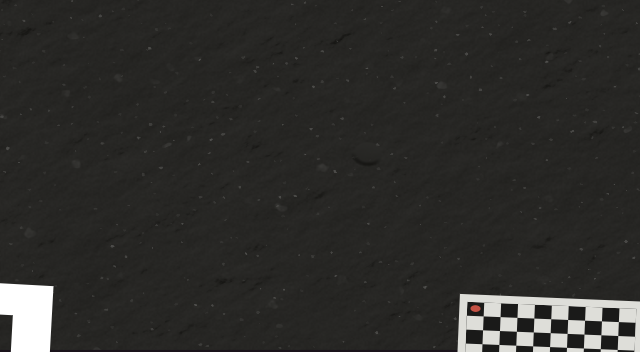
Write a Shadertoy shader that draws this texture.

```glsl
// Dark, low-contrast soil with shadowed crumbs, pale grit and one round stone.
// Relief comes from differenced fractal noise; grit is scattered over jittered
// grids; a white frame corner and a checkered board are tilted distance shapes.
#define SOIL_COLOR vec3(0.149, 0.147, 0.138)
#define BOARD_COLOR vec3(0.87, 0.87, 0.85)
#define INK_COLOR vec3(0.10, 0.10, 0.098)
#define DOT_COLOR vec3(0.77, 0.32, 0.27)
#define RELIEF_SCALE 15.0
#define RELIEF_GAIN 0.075
#define CRACK_DEPTH 0.055
#define GRIT_GAIN 0.15
#define PEBBLE_GAIN 0.055
#define STONE_CENTER vec2(1.045, 0.564)
#define BOARD_CORNER vec2(1.3066, 0.165)
#define FRAME_CORNER vec2(0.152, 0.187)

float hash(vec2 p) {
    vec3 q = fract(vec3(p.xyx) * 0.1031);
    q += dot(q, q.yzx + 33.33);
    return fract((q.x + q.y) * q.z);
}

float noise(vec2 p) {
    vec2 i = floor(p), f = fract(p);
    f = f * f * (3.0 - 2.0 * f);
    return mix(mix(hash(i), hash(i + vec2(1, 0)), f.x),
               mix(hash(i + vec2(0, 1)), hash(i + vec2(1, 1)), f.x), f.y);
}

float fbm(vec2 p) {
    float sum = 0.0, amp = 0.5;
    for (int i = 0; i < 5; i++) {
        sum += amp * noise(p);
        p = mat2(0.8, 0.6, -0.6, 0.8) * p * 2.03 + 7.3;
        amp *= 0.53;
    }
    return sum;
}

// Height field stretched along a gently rising diagonal.
float relief(vec2 p) {
    vec2 q = mat2(0.9, -0.43, 0.43, 0.9) * p;
    return fbm(q * vec2(0.75, 1.3) * RELIEF_SCALE + 20.0);
}

// Irregular flecks, one at most per grid cell, with random size and strength.
float flecks(vec2 p, float cell, float radius, float share, float seed) {
    vec2 warped = p + radius * 0.8 * (vec2(noise(p / radius), noise(p / radius + 31.0)) - 0.5);
    vec2 base = floor(warped / cell);
    float sum = 0.0;
    for (int y = -1; y <= 1; y++)
    for (int x = -1; x <= 1; x++) {
        vec2 id = base + vec2(x, y) + seed;
        vec2 center = (id - seed + vec2(hash(id), hash(id + 57.0))) * cell;
        float size = radius * mix(0.45, 1.0, hash(id + 113.0));
        float dist = length((warped - center) * vec2(0.85, 1.15)) / size;
        float strength = mix(0.25, 1.0, pow(hash(id + 171.0), 2.0));
        sum += step(hash(id + 229.0), share) * strength * smoothstep(1.15, 0.5, dist);
    }
    return sum;
}

vec3 soil(vec2 p) {
    float slope = relief(p) - relief(p + vec2(-0.004, 0.007));
    float patches = smoothstep(0.38, 0.68, noise(p * 9.0 + 4.0));
    float value = RELIEF_GAIN * slope + 0.012 * (noise(p * 210.0) - 0.5);
    value += 0.012 * (fbm(p * 4.0) - 0.5);
    value -= CRACK_DEPTH * patches * smoothstep(0.07, 0.25, -slope);
    value += GRIT_GAIN * flecks(p, 0.042, 0.0052, 0.42, 11.0);
    value += PEBBLE_GAIN * flecks(p, 0.13, 0.016, 0.45, 71.0) * (0.5 + noise(p * 110.0));
    // Half-buried stone with a soft crown and a dark lower rim.
    vec2 s = (p - STONE_CENTER) / vec2(0.041, 0.032);
    float body = smoothstep(1.08, 0.9, length(s));
    float rim = smoothstep(0.65, 0.95, length(s)) * smoothstep(1.25, 1.0, length(s));
    value = mix(value, 0.005 + 0.014 * s.y + 0.3 * value, body);
    value -= 0.05 * rim * smoothstep(0.1, 0.9, -s.y - 0.3 * s.x);
    return SOIL_COLOR + value;
}

// Coordinates right and down from a corner, for a slightly clockwise tilt.
vec2 tilted(vec2 p, vec2 corner, float tilt) {
    vec2 d = (p - corner) * vec2(1, -1);
    return vec2(d.x + tilt * d.y, d.y - tilt * d.x);
}

float cover(float inside, float pixel) {
    return clamp(inside / pixel + 0.5, 0.0, 1.0);
}

void mainImage(out vec4 fragColor, in vec2 fragCoord) {
    float pixel = 1.0 / iResolution.y;
    vec2 p = fragCoord * pixel;
    vec3 ground = soil(p);
    vec3 color = mix(ground, vec3(0.10, 0.075, 0.105), cover(0.006 - p.y, pixel));

    // White frame corner with a soil-dark opening.
    vec2 f = tilted(p, FRAME_CORNER, 0.055);
    float opening = cover(min(-0.111 - f.x, f.y - 0.089), pixel);
    color = mix(color, vec3(1), cover(min(-f.x, f.y), pixel) * (1.0 - opening));

    // Checkered board: the product of two clipped triangle waves.
    vec2 b = tilted(p, BOARD_CORNER, 0.042);
    vec2 size = vec2(0.0481, 0.0396);
    vec2 cell = (b - vec2(0.022, 0.0215)) / size;
    vec2 wave = abs(mod(cell - 0.5, 2.0) - 1.0) - 0.5;
    wave = clamp(2.0 * wave * size / pixel, -1.0, 1.0);
    float field = cover(min(min(cell.x, 10.0 - cell.x) * size.x, cell.y * size.y), pixel);
    vec3 board = mix(BOARD_COLOR, INK_COLOR, field * (0.5 + 0.5 * wave.x * wave.y));
    float dotEdge = 1.0 - length((cell - vec2(0.5, 0.46)) * size / vec2(0.0142, 0.0094));
    board = mix(board, DOT_COLOR, cover(dotEdge * 0.011, pixel));
    color = mix(color, board, cover(min(b.x, b.y), pixel));

    fragColor = vec4(color, 1.0);
}
```
